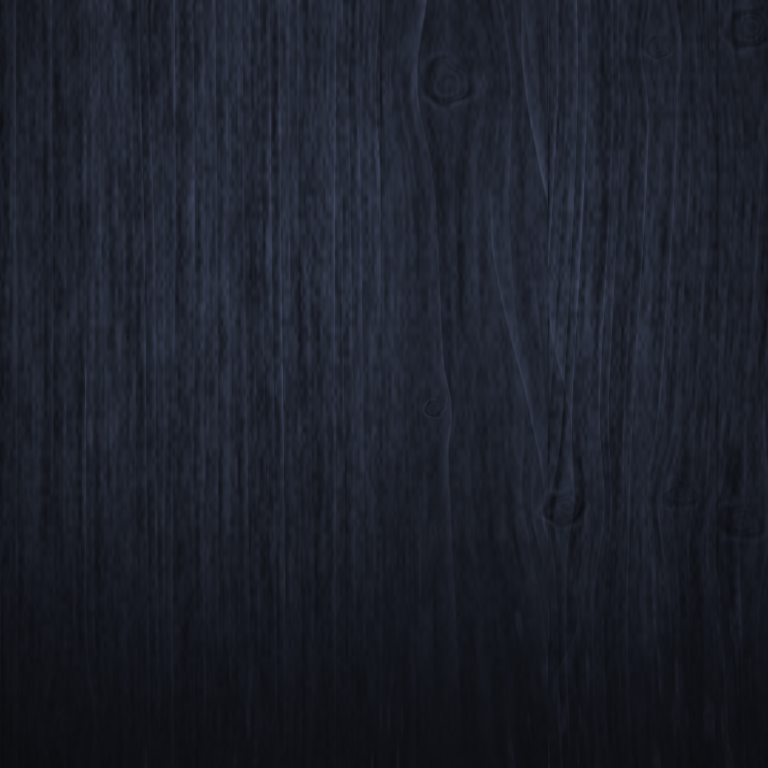
Give the GLSL for this texture, as a three.js fragment shader.

```glsl
// Dark blue stained wood planks with vertical grain, knots and pale streaks.
varying vec2 vUv;

float hash(vec2 p) {
  return fract(sin(dot(p, vec2(127.1, 311.7))) * 43758.5453);
}

float noise(vec2 p) {
  vec2 i = floor(p), f = fract(p);
  f = f * f * (3.0 - 2.0 * f);
  return mix(mix(hash(i), hash(i + vec2(1.0, 0.0)), f.x),
             mix(hash(i + vec2(0.0, 1.0)), hash(i + 1.0), f.x), f.y);
}

float bump(float x) {
  return exp(-x * x);
}

// Knot shading; also pushes the grain coordinate aside around the knot.
float knot(vec2 p, vec2 center, float radius, inout float grainX) {
  vec2 d = p - center;
  vec2 q = d / radius;
  grainX -= d.x * 0.74 * exp(-dot(q * q, vec2(0.16, 0.06)));
  float r = length(q * vec2(0.9, 1.1)) + 0.7 * (noise(q * 1.3 + center * 40.0) - 0.5);
  float rings = (0.12 * sin(r * 15.0 + q.x * 2.0) + 0.04) * smoothstep(1.1, 0.8, r);
  float rim = -0.42 * bump((r - 1.0) * 5.5) * noise(q * 1.1 + 3.0);
  float halo = 0.45 * bump((r - 1.4) * 5.0) * noise(q * 1.2 + 7.0);
  return rings + rim + halo;
}

// Growth rings: each swells slowly and ends in a sharp edge.
float growthRings(float x, float y, float freq) {
  float s = x * freq + 1.6 * noise(vec2(x * freq * 0.4, y * 0.7));
  float id = floor(s), f = fract(s);
  float strength = hash(vec2(id, freq));
  float fade = 0.35 + 0.9 * noise(vec2(id * 7.3, y * 4.0));
  return f * f * f * smoothstep(1.0, 0.88, f) * strength * fade;
}

// Pale band along a curve, crisp on its left and soft on its right.
float streak(vec2 p, float x, float width, float low, float high) {
  float d = p.x - x + 0.004 * (noise(vec2(p.y * 18.0, x)) - 0.5);
  float band = smoothstep(-0.002, 0.001, d) * exp(-max(d, 0.0) / width);
  return band * smoothstep(low, low + 0.05, p.y) * smoothstep(high, high - 0.12, p.y);
}

void main() {
  vec2 p = vUv;
  float x = p.x, y = p.y;
  float middle = step(0.496, x) * step(x, 0.714);
  float right = step(0.714, x);

  // Grain direction: straight, then slanting, then bowed
  float grainX = x + 0.006 * (noise(vec2(x * 5.0, y * 3.0)) - 0.5);
  grainX -= middle * 0.075 * (1.0 - y) * smoothstep(0.53, 0.72, x);
  grainX += right * (0.3 + 0.014 * sin(y * 4.6 + 0.6));

  // Knots
  float knots = knot(p, vec2(0.585, 0.895), 0.027, grainX);
  knots += knot(p, vec2(0.735, 0.34), 0.02, grainX);
  knots += 0.9 * knot(p, vec2(0.565, 0.468), 0.009, grainX);
  knots += 0.6 * knot(p, vec2(0.888, 0.356), 0.016, grainX);
  knots += 0.9 * knot(p, vec2(0.967, 0.322), 0.022, grainX);
  knots += 0.6 * knot(p, vec2(0.858, 0.938), 0.013, grainX);
  knots += knot(p, vec2(0.985, 0.965), 0.026, grainX);
  knots += 0.6 * knot(p, vec2(0.09, 0.055), 0.016, grainX);

  // Grain from broad bands down to fine fibres
  float grain = 0.22 * (noise(vec2(grainX * 40.0, y * 1.5)) - 0.5);
  grain += 0.5 * (noise(vec2(grainX * 125.0, y * 3.0)) - 0.5);
  grain += 0.5 * (noise(vec2(grainX * 240.0, y * 18.0)) - 0.5);
  grain += 0.5 * (noise(vec2(x * 270.0, y * 100.0)) - 0.5);
  grain *= 1.0 - 0.25 * middle;
  float freq = mix(mix(76.0, 46.0, middle), 84.0, right);
  grain += (0.9 + 0.3 * middle) * growthRings(grainX, y, freq) - 0.09;

  // Worn scratches, mostly on the left and low down
  float wear = smoothstep(0.3, 0.75, noise(vec2(x * 16.0, y * 4.0) + 3.0));
  wear *= 0.35 + 0.65 * max(smoothstep(0.25, 0.0, x), smoothstep(0.5, 0.15, y));
  float scratches = wear * smoothstep(0.6, 0.92, noise(vec2(grainX * 180.0, y * 16.0)));
  scratches *= 0.5 + noise(vec2(x * 250.0, y * 120.0));

  // Pale curved streaks beside the seam
  float upper = 0.714 - 0.034 * smoothstep(0.7, 0.93, y);
  float inner = 0.712 - 0.075 * smoothstep(0.3, 0.75, y);
  float outer = 0.748 - 0.034 * smoothstep(0.4, 0.62, y);
  float lower = 0.737 + 0.016 * sin(y * 30.0 + 1.8);
  float streaks = 0.75 * streak(p, upper, 0.01, 0.7, 1.2) * step(x, 0.714);
  streaks += 0.6 * streak(p, inner, 0.005, 0.34, 0.8) * step(x, 0.714);
  streaks += 0.5 * streak(p, outer, 0.004, 0.4, 0.72);
  streaks += 0.5 * streak(p, lower, 0.006, 0.06, 0.3);

  // Plank seams
  float seams = 0.35 * bump((x - 0.714) / 0.0016) * smoothstep(0.25, 0.5, y);
  seams += 0.3 * bump((x - 0.496) / 0.0014) * smoothstep(0.3, 0.7, y);
  seams += 0.35 * bump((x - 0.934) / 0.0018);

  // Light falls off towards the bottom and the sides
  float light = 0.08 + 0.6 * smoothstep(-0.1, 0.6, y);
  light *= 1.0 - 0.12 * smoothstep(0.75, 1.0, y);
  light *= 1.0 - 0.26 * smoothstep(0.72, 1.0, x) - 0.18 * smoothstep(0.25, 0.0, x);
  light *= 0.92 + 0.2 * noise(p * vec2(5.0, 3.0));

  float tone = light * (1.0 + grain + knots + streaks - seams);
  tone += scratches * (0.1 + 0.38 * light);
  tone = clamp(tone, 0.0, 1.4);

  vec3 ink = vec3(0.035, 0.043, 0.055);
  vec3 slate = vec3(0.187, 0.208, 0.275);
  gl_FragColor = vec4(mix(ink, slate, tone), 1.0);
}
```
